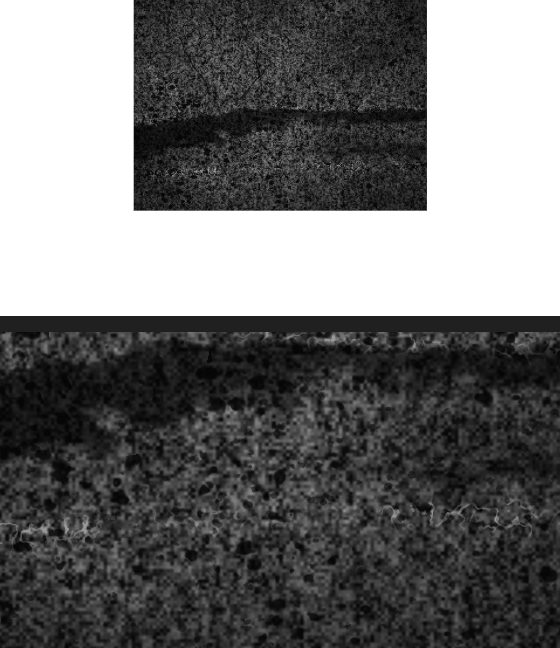
Top: the whole. Bottom: its middle third, enlarged.
Reproduce this texture procedurally as a WebGL 1 fragment shader.

```glsl
precision highp float;
// Dark, pitted concrete slab with two crumbling ledges, set on a white page.
uniform vec2 u_resolution;

float hash(vec2 p) {
  vec3 q = fract(p.xyx * 0.1031);
  q += dot(q, q.yzx + 33.33);
  return fract((q.x + q.y) * q.z);
}

float noise(vec2 p) {
  vec2 i = floor(p), f = fract(p);
  f = f * f * (3.0 - 2.0 * f);
  return mix(mix(hash(i), hash(i + vec2(1, 0)), f.x),
             mix(hash(i + vec2(0, 1)), hash(i + vec2(1, 1)), f.x), f.y);
}

float fbm(vec2 p) {
  float sum = 0.0, amp = 0.53;
  for (int i = 0; i < 4; i++) {
    sum += amp * noise(p);
    p = mat2(1.6, 1.2, -1.2, 1.6) * p + 17.3;
    amp *= 0.5;
  }
  return sum;
}

// Coverage of irregular round holes, one candidate per cell
float pits(vec2 p, float density) {
  vec2 cell = floor(p);
  float cover = 0.0;
  for (int j = -1; j <= 1; j++) {
    for (int i = -1; i <= 1; i++) {
      vec2 c = cell + vec2(i, j);
      vec2 center = c + vec2(hash(c + 3.1), hash(c + 8.7));
      float radius = mix(0.1, 0.36, hash(c + 21.0));
      float d = length((p - center) * vec2(0.85, 1.0)) + 0.3 * (noise(p * 4.0) - 0.5);
      cover = max(cover, step(hash(c + 40.0), density) * smoothstep(radius + 0.1, radius - 0.1, d));
    }
  }
  return cover;
}

// Thin scratches: positive values are pale, negative ones dark
float scratches(vec2 p) {
  float sum = 0.0;
  p += 0.012 * (vec2(noise(p * 30.0), noise(p * 30.0 + 50.0)) - 0.5);
  for (int i = 0; i < 14; i++) {
    vec2 id = vec2(i, 5.0);
    vec2 start = vec2(mix(-0.46, 0.4, hash(id)), mix(0.6, 1.0, hash(id + 9.0)));
    float angle = mix(0.6, 2.6, hash(id + 19.0));
    vec2 dir = vec2(cos(angle), -sin(angle));
    float t = clamp(dot(p - start, dir), 0.0, mix(0.06, 0.2, hash(id + 31.0)));
    float line = smoothstep(0.0045, 0.0005, length(p - start - dir * t));
    sum += line * (hash(id + 47.0) > 0.6 ? 0.5 : -0.6);
  }
  return sum * smoothstep(0.25, 0.6, noise(p * 45.0));
}

void main() {
  vec2 p = gl_FragCoord.xy / u_resolution.y;
  p.x -= 0.5 * u_resolution.x / u_resolution.y + 0.001;
  vec2 s = p + 7.0;

  // Broad stains and vignette
  float tone = 0.22 * (0.55 + 0.95 * fbm(s * vec2(5.0, 7.0)));
  tone *= 1.1 - 0.55 * smoothstep(0.12, 0.62, length((p - vec2(-0.08, 0.74)) * vec2(0.95, 1.1)));

  // Shadowed recess below the upper ledge
  float jag = fbm(s * vec2(16.0, 24.0)) - 0.5;
  float top = mix(0.605, 0.653, smoothstep(-0.44, -0.09, p.x)) + 0.04 * jag;
  float bottom = mix(0.505, 0.615, smoothstep(-0.59, 0.21, p.x)) + 0.09 * jag;
  float recess = smoothstep(top + 0.004, top - 0.006, p.y) * smoothstep(bottom - 0.016, bottom + 0.014, p.y);
  tone *= 1.0 - 0.62 * recess;

  // Thin shadow in the lower right
  float seam = (p.y - 0.523 - 0.05 * jag) / 0.012;
  tone *= 1.0 - 0.4 * exp(-seam * seam) * smoothstep(-0.05, 0.2, p.x);

  // Grain and vertical weathering
  float grain = 1.25 * (noise(s * 270.0) - 0.5) + 0.9 * (noise(s * 125.0) - 0.5);
  grain += 0.45 * (noise(s * vec2(150.0, 32.0)) - 0.5);
  tone *= max(0.2, 1.0 + grain);

  // Scratches and scattered pits, thicker on the left
  tone *= 1.0 + scratches(p);
  float cluster = smoothstep(0.4, 0.68, noise(s * 6.0)) * mix(0.55, 0.15, smoothstep(-0.3, 0.35, p.x));
  tone *= 1.0 - 0.75 * pits(s * 46.0, cluster);
  tone *= 1.0 - 0.5 * pits(s * 95.0 + 30.0, 0.16);

  // Crumbled ledges: pale lace around dark cavities
  float lowerLine = mix(0.447, 0.474, smoothstep(-0.46, 0.1, p.x)) + 0.025 * jag;
  float lower = exp(-pow(abs(p.y - lowerLine) / 0.018, 2.0));
  float upper = exp(-pow(abs(p.y - top - 0.005) / 0.013, 2.0));
  lower *= 0.35 + 0.65 * smoothstep(0.3, 0.55, noise(s * vec2(13.0, 3.0)));
  upper *= smoothstep(0.35, 0.65, noise(s * vec2(11.0, 4.0) + 20.0));
  float crumble = max(lower, 0.75 * upper);
  tone *= 1.0 - 0.8 * crumble * pits(s * 62.0 + 11.0, 0.75);
  float vein = abs(fbm(s * 55.0) - 0.5);
  float lace = smoothstep(0.075, 0.01, vein) * (0.4 + 0.9 * noise(s * 170.0));
  tone += 0.3 * crumble * lace * smoothstep(0.62, 0.3, abs(p.x));

  // Slab edge against the page
  float edge = max(abs(p.x) - 0.464, 1.0 / 3.0 - p.y);
  float slab = clamp(0.5 - edge * u_resolution.y, 0.0, 1.0);
  gl_FragColor = vec4(vec3(mix(1.0, clamp(tone, 0.025, 0.6), slab)), 1.0);
}
```
